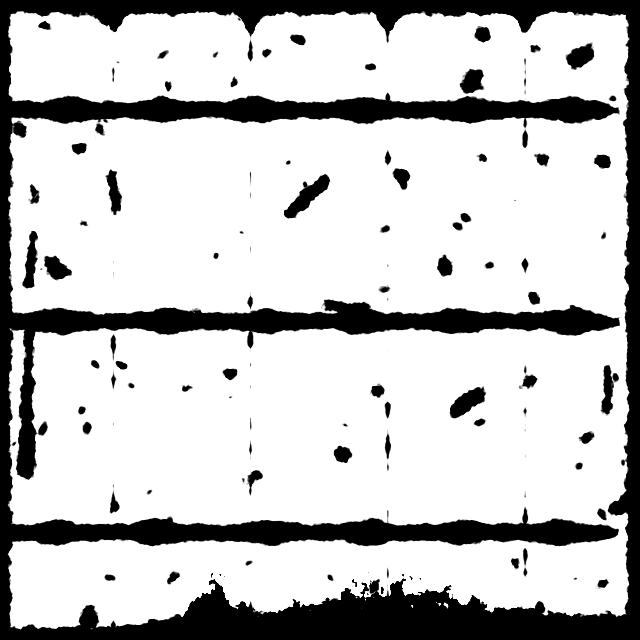
Reproduce this texture map procedurally as a three.js fragment shader.

```glsl
// Worn white planks: a ragged black border, three dark grooves, chips, slits and broken cracks.
varying vec2 vUv;

const vec3 PAINT = vec3(1.0);
const vec3 GAP = vec3(0.0);
const float SOFT = 0.0013;          // half width of edge smoothing
const vec2 SHEET_MIN = vec2(0.017, 0.021);
const vec2 SHEET_MAX = vec2(0.979, 0.978);
const float GROOVE_BASE = 0.168;    // height of the lowest groove
const float GROOVE_STEP = 0.330;
const float GROOVE_HALF = 0.0130;
const float GROOVE_END = 0.967;
const float KNOT_STEP = 0.158;      // spacing of swellings along a groove
const float KNOT_SIZE = 0.0075;
const float CRACK_BASE = 0.177;     // first of four faint upright cracks
const float CRACK_STEP = 0.2145;
const float ROUGHNESS = 0.0042;

vec2 hash2(vec2 p) {
  return fract(sin(vec2(dot(p, vec2(127.1, 311.7)), dot(p, vec2(269.5, 183.3)))) * 43758.5);
}

// Layered, turned and bent sines, roughly -1 to 1
float ripple(vec2 p) {
  float sum = 0.0, amp = 0.5;
  for (int i = 0; i < 4; i++) {
    p = mat2(0.8, 0.6, -0.6, 0.8) * p * 1.8 + 1.7;
    sum += amp * sin(p.x + 1.4 * sin(p.y));
    amp *= 0.65;
  }
  return sum;
}

float hump(float x, float centre, float width) {
  float t = (x - centre) / width;
  return exp(-t * t);
}

// Distance to a round-ended gouge from a to b
float gouge(vec2 p, vec2 a, vec2 b, float radius) {
  vec2 along = b - a;
  float t = clamp(dot(p - a, along) / dot(along, along), 0.0, 1.0);
  return length(p - a - along * t) - radius;
}

// Distance to scattered, stretched chips, one per chosen cell
float chips(vec2 p, float cells, float smallest, float largest, float share) {
  vec2 q = p * cells, id = floor(q);
  float d = 1.0;
  for (int j = -1; j <= 1; j++) {
    for (int i = -1; i <= 1; i++) {
      vec2 cell = id + vec2(float(i), float(j));
      vec2 place = hash2(cell), kind = hash2(cell + 57.3);
      vec2 v = (q - cell - 0.1 - 0.8 * place) / cells;
      float turn = 6.283 * fract(kind.x * 17.0);
      v = mat2(cos(turn), sin(turn), -sin(turn), cos(turn)) * v;
      v.x *= 0.6 + 0.4 * kind.x;
      float radius = mix(smallest, largest, kind.y * kind.y);
      d = min(d, kind.x < share ? length(v) - radius : 1.0);
    }
  }
  return d;
}

// Room left inside the border, eaten away below and notched above
float sheet(vec2 p, float rough) {
  float crack = CRACK_STEP * (fract((p.x - CRACK_BASE) / CRACK_STEP + 0.5) - 0.5);
  float notch = 0.028 * hump(crack, 0.0, 0.014);
  float decay = 0.020 * smoothstep(0.18, 0.32, p.x) + 0.040 * hump(p.x, 0.335, 0.035)
              + 0.040 * hump(p.x, 0.61, 0.14);
  float floorY = SHEET_MIN.y + decay * (1.0 + 0.5 * rough);
  float side = min(p.x - SHEET_MIN.x, SHEET_MAX.x - p.x);
  return min(side, min(p.y - floorY, SHEET_MAX.y - notch - p.y));
}

// Distance to the nearest of three knotted, tapering grooves
float grooves(vec2 p) {
  float row = clamp(floor((p.y - GROOVE_BASE) / GROOVE_STEP + 0.5), 0.0, 2.0);
  float y = p.y - GROOVE_BASE - row * GROOVE_STEP;
  float wave = 0.5 + 0.5 * cos(6.283 * (p.x - 0.095 + 0.012 * sin(p.x * 9.0 + row * 2.0)) / KNOT_STEP);
  float halfWidth = GROOVE_HALF + KNOT_SIZE * wave * wave * wave;
  halfWidth *= 1.0 - 0.6 * smoothstep(GROOVE_END - 0.03, GROOVE_END, p.x);
  return max(abs(y) - halfWidth, p.x - GROOVE_END);
}

// Distance to thin broken cracks at regular columns
float cracks(vec2 p) {
  float column = clamp(floor((p.x - CRACK_BASE) / CRACK_STEP + 0.5), 0.0, 3.0);
  float x = p.x - CRACK_BASE - column * CRACK_STEP;
  float broken = ripple(vec2(column * 5.3, p.y * 26.0)) - 0.35;
  return abs(x) - 0.007 * min(broken, 0.6);
}

// Distance to the long slits and the heaviest gouges
float scars(vec2 p) {
  float d = gouge(p, vec2(0.040, 0.262), vec2(0.046, 0.48), 0.008 + 0.006 * hump(p.y, 0.29, 0.07));
  d = min(d, gouge(p, vec2(0.045, 0.555), vec2(0.053, 0.635), 0.006));
  d = min(d, gouge(p, vec2(0.948, 0.355), vec2(0.949, 0.425), 0.006));
  d = min(d, gouge(p, vec2(0.455, 0.670), vec2(0.505, 0.715), 0.010));
  d = min(d, gouge(p, vec2(0.712, 0.359), vec2(0.745, 0.383), 0.012));
  d = min(d, gouge(p, vec2(0.174, 0.725), vec2(0.180, 0.675), 0.008));
  d = min(d, gouge(p, vec2(0.515, 0.522), vec2(0.565, 0.518), 0.010));
  return min(d, gouge(p, vec2(0.965, 0.205), vec2(0.985, 0.220), 0.012));
}

void main() {
  vec2 p = vUv;
  float rough = ripple(p * 62.0);
  float clear = sheet(p, rough) + ROUGHNESS * rough;
  clear = min(clear, grooves(p) + 0.6 * ROUGHNESS * rough);
  clear = min(clear, scars(p) + ROUGHNESS * rough);
  clear = min(clear, cracks(p) + 0.3 * ROUGHNESS * rough);
  clear = min(clear, chips(p, 9.0, 0.005, 0.015, 0.50) + ROUGHNESS * rough);
  clear = min(clear, chips(p + 3.7, 19.0, 0.002, 0.006, 0.20) + 0.5 * ROUGHNESS * rough);
  gl_FragColor = vec4(mix(GAP, PAINT, smoothstep(-SOFT, SOFT, clear)), 1.0);
}
```
